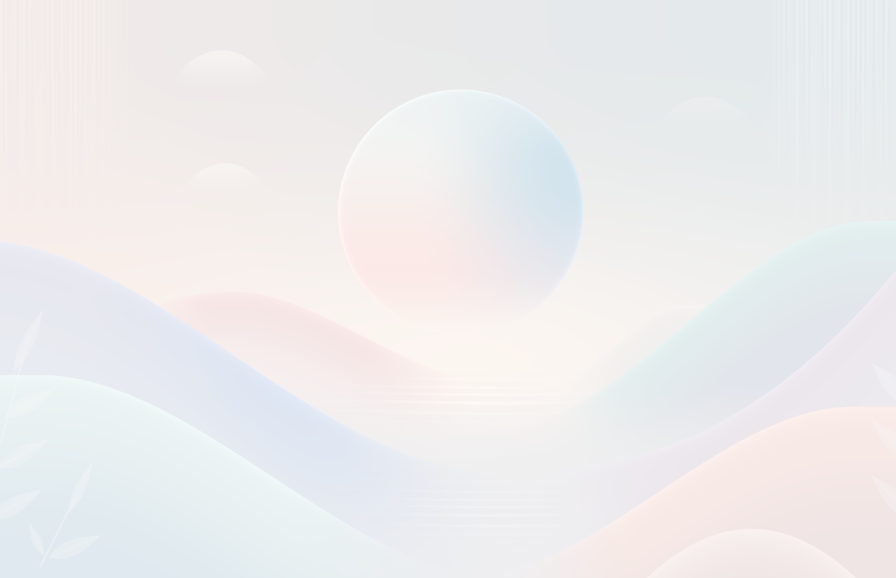
Write a Shadertoy shader that draws this background.

```glsl
float softEdge(float d) {
    return smoothstep(-0.8, 0.8, d * iResolution.y);
}

// Shaded slope below a ridge line, with a thin pale crest
vec3 addHill(vec3 back, float ridge, float y, vec3 crest, vec3 foot, float depth, float opacity) {
    float d = ridge - y;
    vec3 body = mix(crest, foot, smoothstep(0.0, depth, d));
    body += 0.025 * exp(-max(d, 0.0) * 90.0);
    return mix(back, body, softEdge(d) * opacity);
}

// Domed cap that dissolves downwards
float cloudCap(vec2 p, vec2 top, float halfWidth, float height) {
    vec2 q = p - top;
    float d = -height * q.x * q.x / (halfWidth * halfWidth) - q.y;
    float fade = 1.0 - smoothstep(0.0, height * 1.25, -q.y);
    return softEdge(d) * fade * (1.0 - smoothstep(0.5, 1.1, abs(q.x) / halfWidth));
}

// Pointed blade from root to tip, with a faint midrib
float leaf(vec2 p, vec2 root, vec2 tip, float width) {
    vec2 axis = tip - root;
    float len = length(axis);
    vec2 dir = axis / len;
    vec2 q = vec2(dot(p - root, dir), dot(p - root, vec2(-dir.y, dir.x)));
    float t = clamp(q.x / len, 0.0, 1.0);
    float blade = softEdge(width * sin(3.14159 * pow(t, 0.8)) - abs(q.y));
    blade *= step(0.0, q.x) * step(q.x, len);
    return blade * (0.65 + 0.35 * exp(-abs(q.y) * 600.0));
}

float stem(vec2 p, vec2 a, vec2 b) {
    vec2 ab = b - a;
    float t = clamp(dot(p - a, ab) / dot(ab, ab), 0.0, 1.0);
    return softEdge(0.0015 - length(p - a - ab * t));
}

void mainImage(out vec4 fragColor, in vec2 fragCoord) {
    vec2 p = fragCoord / iResolution.xy * vec2(1.55, 1.0);
    float x = p.x, y = p.y;

    // Sky and horizon glow
    float across = smoothstep(0.0, 1.4, x);
    vec3 high = mix(vec3(0.94, 0.917, 0.912), vec3(0.892, 0.914, 0.922), across);
    vec3 low = mix(vec3(0.98, 0.94, 0.922), vec3(0.935, 0.937, 0.935), across);
    vec3 color = mix(low, high, smoothstep(0.4, 0.95, y));
    vec2 g = (p - vec2(0.82, 0.37)) / vec2(0.48, 0.2);
    color = mix(color, vec3(0.995, 0.968, 0.948), 0.85 * exp(-dot(g, g)));

    // Hanging threads at both upper corners
    float threads = 0.5 + 0.25 * sin(x * 780.0) + 0.25 * sin(x * 547.0 + 2.0 * sin(x * 93.0));
    float leftVeil = 1.0 - smoothstep(0.14, 0.25, x);
    float rightVeil = smoothstep(1.31, 1.38, x);
    float hang = smoothstep(0.6, 0.95, y + 0.07 * sin(x * 211.0));
    color = mix(color, vec3(0.985, 0.95, 0.935), threads * leftVeil * hang * 0.6);
    color = mix(color, vec3(0.94, 0.955, 0.955), threads * rightVeil * hang * 0.6);

    // Clouds
    float clouds = cloudCap(p, vec2(0.383, 0.913), 0.09, 0.055)
                 + cloudCap(p, vec2(0.389, 0.718), 0.075, 0.045)
                 + 0.4 * cloudCap(p, vec2(1.22, 0.833), 0.09, 0.055);
    color = mix(color, vec3(0.985, 0.97, 0.96), clouds * 0.6);

    // Orb, melting into the glow at its base
    vec2 q = (p - vec2(0.797, 0.633)) / 0.212;
    float inside = (1.0 - length(q)) * 0.212;
    vec3 warm = mix(vec3(0.985, 0.915, 0.905), vec3(0.955, 0.957, 0.95), smoothstep(-0.5, 0.65, q.y));
    vec3 cool = mix(vec3(0.91, 0.91, 0.935), vec3(0.825, 0.893, 0.93), smoothstep(-0.7, 0.25, q.y));
    vec3 orb = mix(warm, cool, smoothstep(-0.4, 0.95, q.x + 0.1 * q.y));
    orb = mix(orb, vec3(0.925, 0.95, 0.955), 0.6 * smoothstep(0.4, 1.0, q.y));
    orb += 0.045 * exp(-max(inside, 0.0) * 260.0);
    color = mix(color, orb, softEdge(inside) * smoothstep(0.41, 0.54, y));

    // Distant hills
    float ridge = mix(0.496, 0.339, smoothstep(0.4, 0.86, x)) - 1.2 * pow(min(x - 0.41, 0.0), 2.0);
    color = addHill(color, ridge, y, vec3(0.96, 0.898, 0.895), vec3(0.965, 0.938, 0.935), 0.15,
                    smoothstep(0.22, 0.38, x) * (1.0 - smoothstep(0.6, 0.84, x)));
    ridge = mix(0.345, 0.472, smoothstep(0.96, 1.18, x));
    color = addHill(color, ridge, y, vec3(0.945, 0.935, 0.927), vec3(0.94, 0.94, 0.935), 0.1,
                    0.8 * smoothstep(0.96, 1.08, x));

    // Still water with fine ripples
    color = mix(color, vec3(0.935, 0.935, 0.942), 1.0 - smoothstep(0.14, 0.36, y));
    float ripples = pow(0.5 + 0.5 * sin(y * 420.0 + sin(x * 9.0) + sin(y * 97.0)), 6.0);
    float lane = exp(-pow((x - 0.8) / 0.16, 2.0));
    float bands = exp(-pow((y - 0.12) / 0.04, 2.0)) + exp(-pow((y - 0.31) / 0.035, 2.0));
    color += 0.022 * ripples * lane * bands;

    // Middle hills
    ridge = mix(0.262, 0.617, smoothstep(0.868, 1.504, x));
    color = addHill(color, ridge, y, vec3(0.885, 0.928, 0.932), vec3(0.885, 0.897, 0.923), 0.2,
                    smoothstep(0.88, 1.15, x) * smoothstep(0.16, 0.36, y));
    ridge = 0.185 + 0.347 * pow(max(x - 0.888, 0.0) / 0.662, 2.3);
    color = addHill(color, ridge, y, vec3(0.925, 0.905, 0.93), vec3(0.925, 0.917, 0.935), 0.2,
                    smoothstep(0.9, 1.2, x));
    ridge = mix(0.585, 0.185, smoothstep(-0.04, 0.85, x));
    vec3 slope = mix(vec3(0.905, 0.907, 0.938), vec3(0.868, 0.9, 0.95), smoothstep(0.1, 0.5, x));
    color = addHill(color, ridge, y, slope, vec3(0.91, 0.923, 0.945), 0.24,
                    1.0 - smoothstep(0.5, 0.9, x));

    // Near hills and the low mound
    ridge = mix(0.351, 0.002, smoothstep(0.07, 0.868, x));
    color = addHill(color, ridge, y, vec3(0.92, 0.952, 0.952), vec3(0.878, 0.915, 0.937), 0.3,
                    1.0 - smoothstep(0.45, 0.8, x));
    ridge = mix(0.002, 0.296, smoothstep(0.807, 1.473, x));
    color = addHill(color, ridge, y, vec3(0.972, 0.918, 0.903), vec3(0.94, 0.897, 0.897), 0.26,
                    smoothstep(0.85, 1.12, x));
    ridge = 0.085 - 2.6 * pow(x - 1.3, 2.0);
    color = addHill(color, ridge, y, vec3(0.965, 0.94, 0.93), vec3(0.94, 0.905, 0.905), 0.09, 0.75);

    // Leaves along the side edges
    float plants = leaf(p, vec2(0.025, 0.36), vec2(0.075, 0.465), 0.011);
    for (int i = 0; i < 3; i++) {
        float n = float(i);
        vec2 leftShift = vec2(-0.012, -0.088) * n;
        vec2 rightShift = vec2(0.0, -0.097) * n;
        plants += leaf(p, vec2(0.008, 0.278) + leftShift, vec2(0.097, 0.329) + leftShift, 0.014);
        plants += leaf(p, vec2(1.58, 0.296) + rightShift, vec2(1.508, 0.371) + rightShift, 0.015);
    }
    plants += leaf(p, vec2(0.12, 0.115), vec2(0.16, 0.2), 0.009);
    plants += leaf(p, vec2(0.085, 0.035), vec2(0.175, 0.074), 0.014);
    plants += leaf(p, vec2(0.075, 0.04), vec2(0.05, 0.095), 0.008);
    plants += stem(p, vec2(0.0, 0.23), vec2(0.045, 0.4)) + stem(p, vec2(0.07, 0.02), vec2(0.13, 0.14));
    color = mix(color, vec3(0.965, 0.965, 0.968), min(plants, 1.0) * 0.5);

    fragColor = vec4(clamp(color, 0.0, 1.0), 1.0);
}
```
